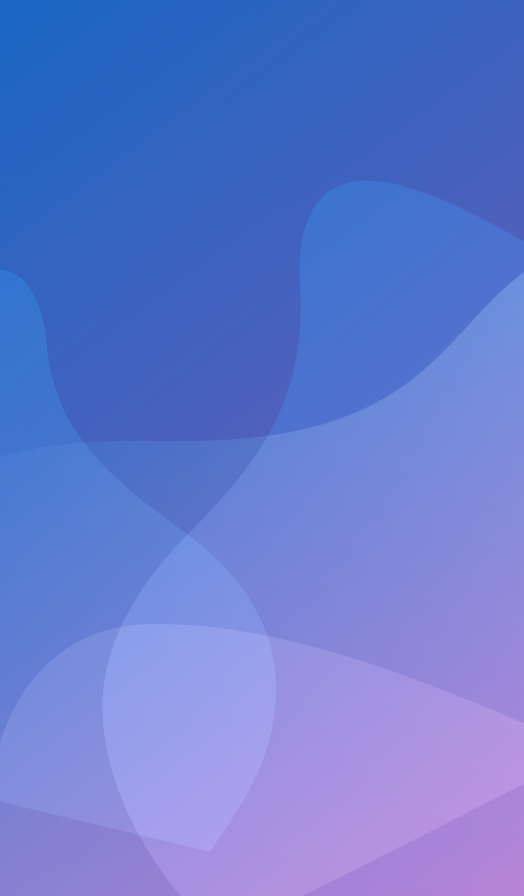
A Shadertoy shader for this background:

```glsl
// Signed distance estimate to the cubic a-b-c-d, which must be monotone in y.
// Positive on the side of greater x.
float rightOf(vec2 p, vec2 a, vec2 b, vec2 c, vec2 d) {
    float lo = 0.0, hi = 1.0;
    for (int i = 0; i < 18; i++) {
        float t = 0.5 * (lo + hi), s = 1.0 - t;
        float y = s*s*s*a.y + 3.0*s*s*t*b.y + 3.0*s*t*t*c.y + t*t*t*d.y;
        if (y < p.y) lo = t; else hi = t;
    }
    float t = 0.5 * (lo + hi), s = 1.0 - t;
    vec2 q = s*s*s*a + 3.0*s*s*t*b + 3.0*s*t*t*c + t*t*t*d;
    vec2 tangent = s*s*(b - a) + 2.0*s*t*(c - b) + t*t*(d - c);
    return (p.x - q.x) * abs(tangent.y) / max(length(tangent), 0.001);
}

// Same for a curve monotone in x; positive below it (y runs down).
float below(vec2 p, vec2 a, vec2 b, vec2 c, vec2 d) {
    return rightOf(p.yx, a.yx, b.yx, c.yx, d.yx);
}

// Antialiased coverage on a grid 450 units wide
float cover(float dist) {
    return clamp(0.5 + dist * iResolution.x / 450.0, 0.0, 1.0);
}

float rightRibbon(vec2 p) {
    float side;
    if (p.y < 250.0)
        side = rightOf(p, vec2(315, 155), vec2(278, 155), vec2(253, 180), vec2(258, 250));
    else if (p.y < 458.0)
        side = rightOf(p, vec2(258, 250), vec2(262, 340), vec2(225, 395), vec2(161, 458));
    else if (p.y < 605.0)
        side = rightOf(p, vec2(161, 458), vec2(120, 500), vec2(88, 550), vec2(88, 605));
    else
        side = rightOf(p, vec2(88, 605), vec2(88, 665), vec2(118, 723), vec2(155, 768));
    float top = p.x < 315.0 ? p.y - 155.0
        : below(p, vec2(315, 155), vec2(355, 155), vec2(405, 182), vec2(450, 207));
    return cover(side) * cover(top);
}

float leftRibbon(vec2 p) {
    float side;
    if (p.y < 295.0)
        side = rightOf(p, vec2(0, 231), vec2(22, 233), vec2(36, 255), vec2(40, 295));
    else if (p.y < 458.0)
        side = rightOf(p, vec2(40, 295), vec2(47, 375), vec2(102, 415), vec2(161, 458));
    else if (p.y < 590.0)
        side = rightOf(p, vec2(161, 458), vec2(205, 490), vec2(237, 535), vec2(237, 590));
    else
        side = rightOf(p, vec2(237, 590), vec2(237, 645), vec2(212, 685), vec2(180, 730));
    return cover(-side) * cover(p.y - 231.0) * cover(687.0 + 0.239 * p.x - p.y);
}

float wave(vec2 p) {
    return cover(p.x < 150.0
        ? below(p, vec2(0, 391), vec2(60, 376), vec2(100, 378), vec2(150, 378))
        : below(p, vec2(150, 378), vec2(360, 380), vec2(375, 290), vec2(450, 233)));
}

float hill(vec2 p) {
    float top = p.x < 130.0
        ? below(p, vec2(0, 636), vec2(20, 575), vec2(65, 535), vec2(130, 535))
        : below(p, vec2(130, 535), vec2(230, 533), vec2(340, 573), vec2(450, 620));
    float base = (672.0 + 0.505 * (450.0 - p.x) - p.y) * 0.89;
    return cover(top) * cover(base);
}

void mainImage(out vec4 fragColor, in vec2 fragCoord) {
    vec2 uv = fragCoord / iResolution.xy;
    uv.y = 1.0 - uv.y;
    vec2 p = uv * vec2(450, 768);

    // Blue sky and the violet gradient of the wave
    vec3 sky = vec3(0.10, 0.40, 0.765) + uv.x * vec3(0.13, -0.015, -0.02)
             + uv.y * vec3(0.30, -0.03, -0.03);
    vec3 violet = vec3(0.02, 0.40, 0.76) + uv.y * vec3(0.44, 0.05, 0.03)
                + uv.x * vec3(0.20, 0.0, 0.0)
                + uv.x * (1.0 - uv.y) * vec3(0.0, 0.12, 0.06);
    float inWave = wave(p);
    vec3 color = mix(sky, violet, inWave);

    // Translucent layers
    color += rightRibbon(p) * mix(vec3(-0.01, 0.07, 0.07), vec3(0.06, 0.065, 0.055), inWave);
    color += leftRibbon(p) * mix(vec3(0.0, 0.07, 0.06), vec3(0.03, 0.055, 0.045), inWave);
    color += hill(p) * vec3(0.07, 0.055, 0.035);

    fragColor = vec4(color, 1.0);
}
```
